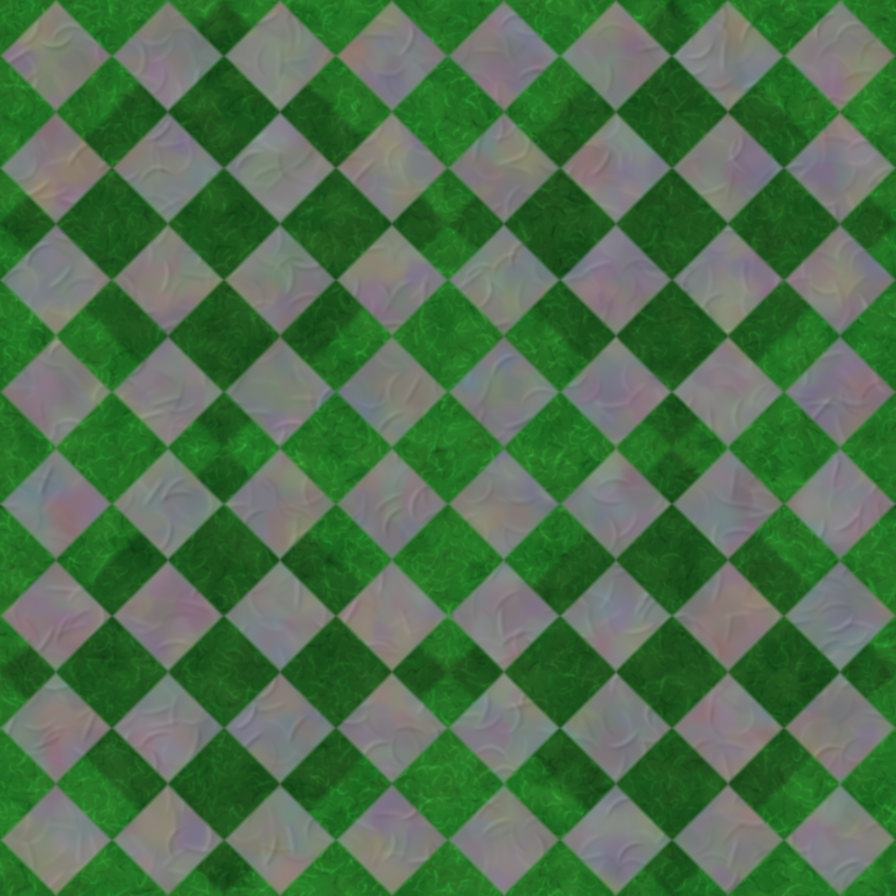
A WebGL 1 fragment shader for this pattern:

```glsl
precision highp float;
// Eight by eight grey stone diamonds set in grass, with a larger diamond
// checker of dark and light mowing, four cells wide, laid over the grass.
// Blades, stone scratches and colour drift are wrapping cellular noise.

uniform vec2 u_resolution;

vec3 hash3(vec2 p) {
  vec3 q = fract(vec3(p.xyx) * vec3(0.1031, 0.1030, 0.0973));
  q += dot(q, q.yxz + 33.33);
  return fract((q.xxy + q.yzz) * q.zyx);
}

// Smooth blend of a random colour per cell, n cells across the canvas.
vec3 cellTint(vec2 uv, float n, float seed) {
  vec2 p = uv * n;
  vec3 sum = vec3(0.0);
  float total = 0.0;
  for (int j = -1; j <= 1; j++) {
    for (int i = -1; i <= 1; i++) {
      vec2 cell = floor(p) + vec2(float(i), float(j));
      vec2 id = mod(cell, n) + seed;
      vec2 d = p - cell - hash3(id).xy;
      float weight = exp(-5.0 * dot(d, d));
      sum += weight * (hash3(id + 71.0) - 0.5);
      total += weight;
    }
  }
  return sum / total;
}

// One curved stroke per cell: x is its raised ridge, y its lit and shaded sides.
vec2 strokes(vec2 uv, float n, float width, float seed) {
  vec2 p = uv * n;
  vec2 sum = vec2(0.0);
  for (int j = -1; j <= 1; j++) {
    for (int i = -1; i <= 1; i++) {
      vec2 cell = floor(p) + vec2(float(i), float(j));
      vec2 id = mod(cell, n) + seed;
      vec3 rnd = hash3(id);
      vec3 shape = hash3(id + 37.0);
      vec2 d = p - cell - rnd.xy;
      float angle = 6.2832 * rnd.z;
      vec2 along = vec2(cos(angle), sin(angle));
      float x = dot(d, along);
      float y = dot(d, vec2(-along.y, along.x)) + (shape.x - 0.5) * 1.4 * x * x;
      float side = y / width;
      float body = exp(-side * side) * (1.0 - smoothstep(0.35, 0.9, abs(x)));
      sum += body * vec2(shape.y - 0.4, side * (along.x + along.y) * shape.z);
    }
  }
  return sum;
}

vec3 grass(vec2 uv, vec2 grid) {
  // Mowing: alternate large diamonds, cut shorter and darker.
  vec2 mow = abs(mod(grid, 4.0) - 2.0);
  float light = smoothstep(-0.06, 0.06, mow.x + mow.y - 2.0);
  vec3 color = mix(vec3(0.115, 0.34, 0.115), vec3(0.14, 0.455, 0.145), light);

  float blades = 0.30 * strokes(uv, 64.0, 0.13, 5.0).x
               + 0.26 * strokes(uv, 128.0, 0.22, 211.0).x;
  vec3 drift = cellTint(uv, 40.0, 131.0);
  color *= 0.97 + blades + 0.20 * drift.x;
  return color + vec3(0.05, 0.03, 0.02) * drift.y;
}

vec3 stone(vec2 uv) {
  vec3 tint = 0.09 * cellTint(uv, 20.0, 17.0) + 0.06 * cellTint(uv, 48.0, 301.0);
  vec2 scratch = strokes(uv, 40.0, 0.14, 83.0);
  return vec3(0.50, 0.49, 0.49) + tint + 0.035 * scratch.x + 0.075 * scratch.y;
}

void main() {
  vec2 uv = gl_FragCoord.xy / u_resolution;
  vec2 grid = uv * 8.0;

  // Distance outside the stone diamond, in cells.
  vec2 q = abs(fract(grid) - 0.5);
  float edge = (q.x + q.y - 0.495) * 0.7071;
  float cover = 1.0 - smoothstep(-0.024, 0.022, edge);

  // Grass light spills softly onto the rim of each stone.
  float rim = smoothstep(-0.07, 0.0, edge);
  vec3 paving = stone(uv) + vec3(-0.035, 0.02, -0.035) * rim;

  gl_FragColor = vec4(mix(grass(uv, grid), paving, cover), 1.0);
}
```
